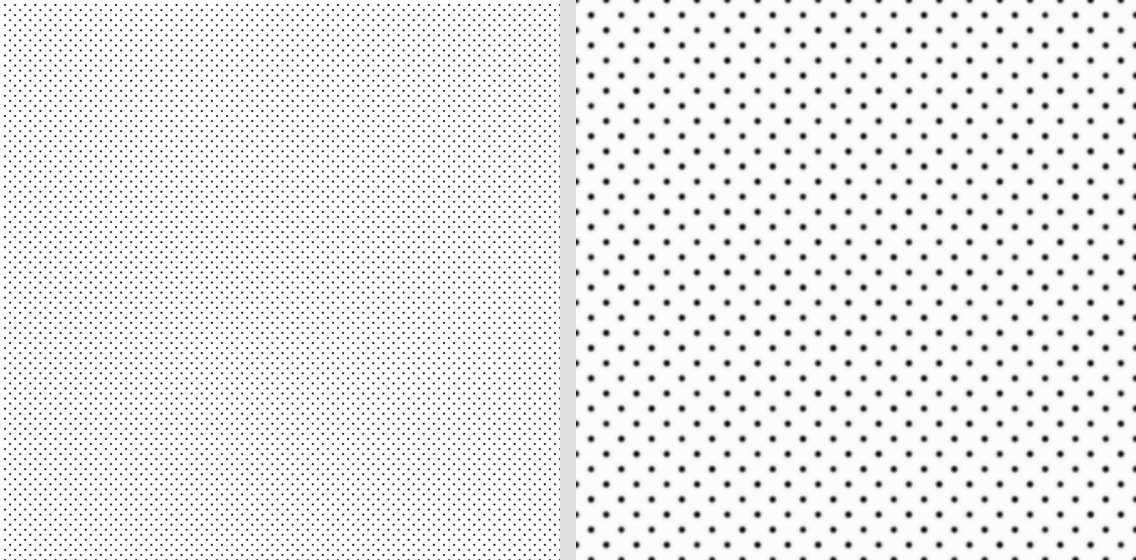
Left, the full canvas; right, a detail of the centre.
Write a WebGL 2 fragment shader that draws this pattern.

```glsl
#version 300 es
precision highp float;
// Fine staggered grid of small black dots on white paper, with faint soft halos.

uniform vec2 u_resolution;
out vec4 outColor;

// Slight ink variation from layered sines, about -1 to 1
float inkVariation(vec2 dotCenter) {
    return 0.5 * sin(dotCenter.x * 2.3 + dotCenter.y * 1.1)
         + 0.5 * sin(dotCenter.x * 0.9 - dotCenter.y * 3.7);
}

// Ink amount of one dot, given the offset from its center in grid units
float dotInk(vec2 offset, vec2 dotCenter, float edge) {
    float dist = length(offset);
    float variation = inkVariation(dotCenter);
    float radius = 0.096 + 0.004 * variation;
    float core = 1.0 - smoothstep(radius - edge, radius + edge, dist);
    float halo = 1.0 - smoothstep(0.08, 0.27, dist);
    return max(core * (0.95 + 0.03 * variation), 0.08 * halo);
}

void main() {
    // Grid coordinates from the upper left, 55.5 repeats across and down
    vec2 grid = vec2(gl_FragCoord.x, u_resolution.y - gl_FragCoord.y)
              / u_resolution * 55.5;
    float pixel = 55.5 / min(u_resolution.x, u_resolution.y);
    float edge = max(0.085, 0.7 * pixel);

    // One dot in the middle of each cell
    vec2 middle = floor(grid) + 0.5;
    float ink = dotInk(grid - middle, middle, edge);

    // One dot on each cell corner, leaving the left and top margins empty
    vec2 corner = floor(grid + 0.5);
    float inside = step(0.5, min(corner.x, corner.y));
    ink = max(ink, inside * dotInk(grid - corner, corner, edge));

    vec3 paper = vec3(0.99);
    vec3 black = vec3(0.02);
    outColor = vec4(mix(paper, black, ink), 1.0);
}
```
